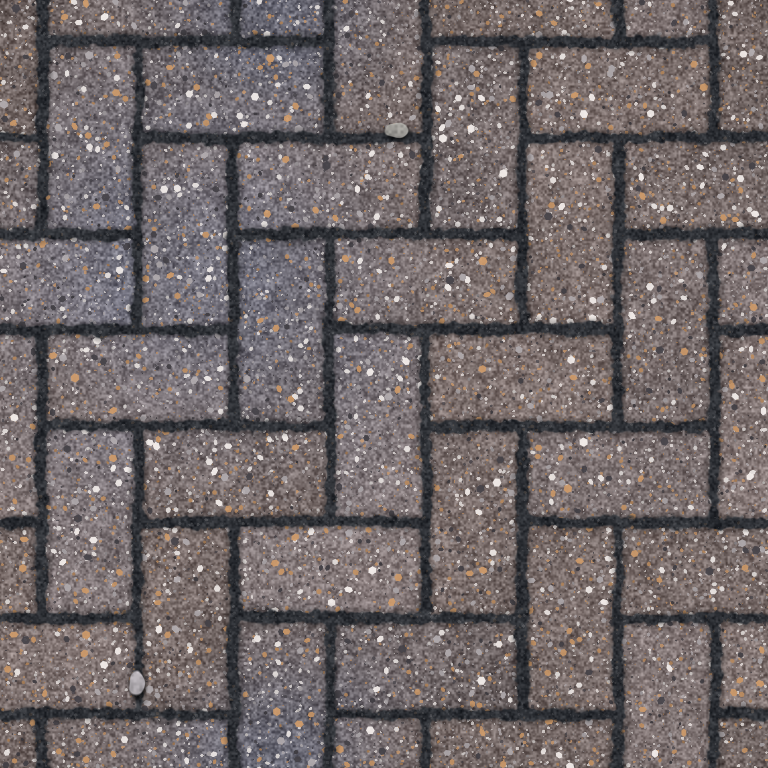
Reproduce this texture procedurally as a three.js fragment shader.

```glsl
varying vec2 vUv;

float hash(vec2 p) {
  vec3 q = fract(p.xyx * vec3(0.1031, 0.1030, 0.0973));
  q += dot(q, q.yzx + 33.33);
  return fract((q.x + q.y) * q.z);
}

// Value noise that wraps every n cells
float noise(vec2 uv, float n) {
  vec2 p = uv * n, i = floor(p), f = fract(p);
  f = f * f * (3.0 - 2.0 * f);
  vec2 a = mod(i, n), b = mod(i + 1.0, n);
  return mix(mix(hash(a), hash(vec2(b.x, a.y)), f.x),
             mix(hash(vec2(a.x, b.y)), hash(b), f.x), f.y);
}

vec3 chipColour(float pick, float shade) {
  vec3 colour = vec3(0.24, 0.23, 0.25);
  if (pick < 0.85) colour = vec3(0.62, 0.60, 0.61);
  if (pick < 0.60) colour = vec3(0.86, 0.84, 0.83);
  if (pick < 0.28) colour = vec3(0.72, 0.54, 0.37);
  return colour * (0.82 + 0.32 * shade);
}

// Angular stone chips, one at most per cell of an n by n grid
vec4 chips(vec2 uv, float n, float density) {
  vec2 p = uv * n;
  vec4 chip = vec4(0.0);
  for (int y = -1; y <= 1; y++) {
    for (int x = -1; x <= 1; x++) {
      vec2 cell = floor(p) + vec2(float(x), float(y));
      vec2 id = mod(cell, n) + n;
      float size = hash(id + 17.3);
      float turn = 6.283 * hash(id + 41.7);
      vec2 d = p - cell - 0.15 - 0.7 * vec2(hash(id + 5.1), hash(id + 9.4));
      d = mat2(cos(turn), sin(turn), -sin(turn), cos(turn)) * d;
      d = abs(d) * vec2(1.0, 1.1 + 0.7 * hash(id + 63.2));
      float reach = max(d.x + 0.5 * d.y, d.y);
      float radius = mix(0.16, 0.46, size * size);
      float cover = 1.0 - smoothstep(radius - 0.07, radius + 0.07, reach);
      cover *= step(hash(id), density);
      if (cover > chip.a) chip = vec4(chipColour(hash(id + 77.7), size), cover);
    }
  }
  return chip;
}

// Loose pebble with a shadow below it
vec3 addPebble(vec3 base, vec2 centre, vec2 radius, vec3 colour) {
  vec2 d = (vUv - centre) / radius;
  float rough = 0.3 * (noise(vUv, 90.0) - 0.5);
  float shadow = 1.0 - smoothstep(0.8, 1.35, length(d + vec2(-0.1, 0.25)));
  float body = 1.0 - smoothstep(0.85, 1.05, length(d) + rough);
  float light = 0.92 + 0.1 * d.y + 0.25 * (noise(vUv, 256.0) - 0.5);
  return mix(base * (1.0 - 0.5 * shadow), colour * light, body);
}

void main() {
  // Herringbone: each diagonal steps through two upright and two flat halves
  vec2 p = vUv * 8.0 - vec2(0.44, 0.56);
  p += 0.04 * (vec2(noise(vUv, 24.0), noise(vUv + 0.37, 24.0)) - 0.5);
  vec2 cell = floor(p);
  float k = mod(cell.x + cell.y + 2.0, 4.0);
  bool flatBrick = k > 0.5 && k < 2.5;
  vec2 size = flatBrick ? vec2(2.0, 1.0) : vec2(1.0, 2.0);
  vec2 corner = cell;
  if (k < 0.5) corner.y -= 1.0;
  else if (flatBrick && k > 1.5) corner.x -= 1.0;
  vec2 id = mod(corner, 8.0) + 3.0;

  // Worn brick outline
  vec2 shift = 0.02 * (vec2(hash(id + 2.0), hash(id + 8.0)) - 0.5);
  vec2 q = abs(p - corner - 0.5 * size - shift) - 0.5 * size + 0.095;
  float edge = length(max(q, 0.0)) + min(max(q.x, q.y), 0.0) - 0.04;
  edge += 0.035 * (noise(vUv, 100.0) - 0.5) + 0.03 * (noise(vUv, 210.0) - 0.5);
  float brickMask = 1.0 - smoothstep(-0.014, 0.016, edge);

  // Brick tint: warm, with a cool band on the upper left
  float cool = exp(-18.0 * dot(vUv - vec2(0.27, 0.64), vUv - vec2(0.27, 0.64)));
  vec2 low = vec2(vUv.x - 0.36, fract(vUv.y + 0.5) - 0.5);
  cool = max(cool, exp(-45.0 * dot(low, low)));
  cool = clamp(cool + 0.5 * (hash(id + 20.0) - 0.5), 0.0, 1.0);
  vec3 brick = mix(vec3(0.475, 0.425, 0.415), vec3(0.425, 0.425, 0.475), cool);
  brick *= 0.93 + 0.14 * hash(id + 31.0);
  brick *= 0.90 + 0.12 * noise(vUv, 6.0) + 0.14 * noise(vUv, 44.0);

  // Grain and embedded chips
  float grain = noise(vUv, 256.0) + noise(vUv + 0.21, 390.0) - 1.0;
  brick += 0.20 * grain;
  vec4 fine = chips(vUv, 165.0, 0.42);
  vec4 coarse = chips(vUv + 0.013, 76.0, 0.46);
  brick = mix(brick, fine.rgb, 0.72 * fine.a);
  brick = mix(brick, coarse.rgb, 0.92 * coarse.a);
  brick *= 1.0 - 0.22 * smoothstep(-0.07, 0.0, edge);

  // Sandy dark joints
  vec3 joint = vec3(0.175, 0.185, 0.205) + 0.11 * grain;
  joint += 0.06 * (noise(vUv, 60.0) - 0.5);
  joint = mix(joint, fine.rgb, 0.12 * fine.a);
  vec3 colour = mix(joint, brick, brickMask);

  colour = addPebble(colour, vec2(0.517, 0.830), vec2(0.016, 0.010), vec3(0.66, 0.65, 0.63));
  colour = addPebble(colour, vec2(0.178, 0.111), vec2(0.011, 0.017), vec3(0.72, 0.70, 0.72));
  gl_FragColor = vec4(clamp(colour, 0.0, 1.0), 1.0);
}
```
